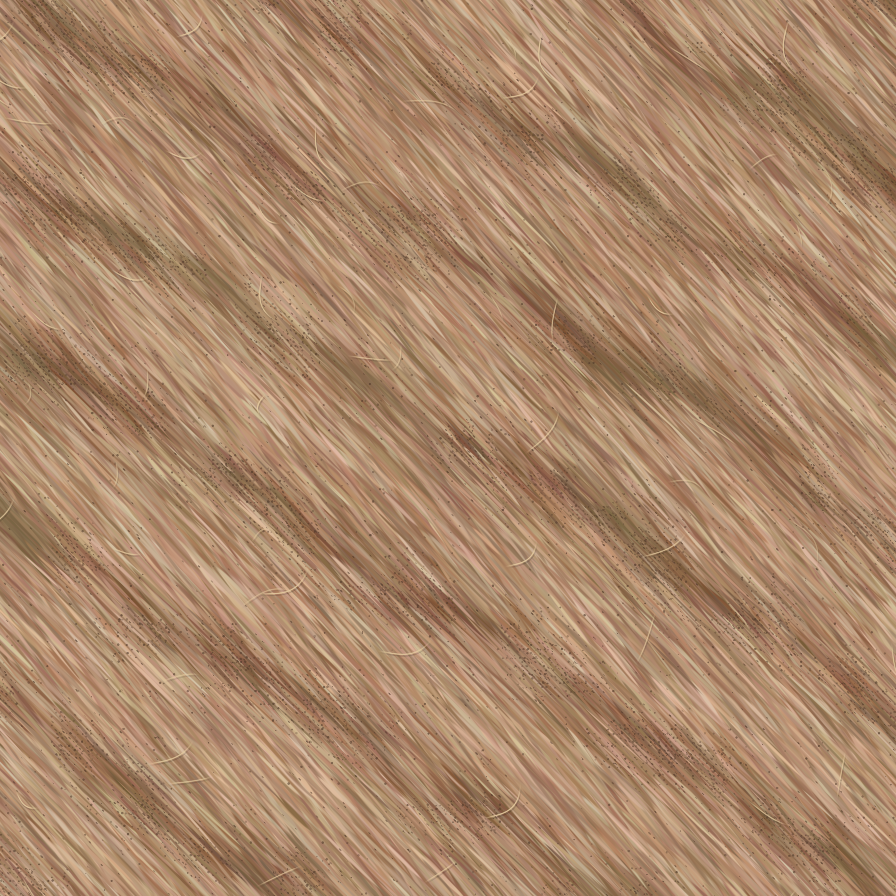
Write a Shadertoy shader that draws this texture.

```glsl
// Twisted natural rope: tapered fibre strokes laid diagonally in many layers,
// darkened along shallower slanted grooves between the strands, then sprinkled
// with dark specks near the grooves and a few pale, curled loose hairs.

const float TAU = 6.2831853;
const int FIBRE_LAYERS = 34;
const vec2 STRAND_WAVE = vec2(3.0, 5.0);  // strands per canvas width and height
const float FIBRE_ANGLE = -0.86;

const vec3 DARK_FIBRE = vec3(0.47, 0.325, 0.23);
const vec3 TAN_FIBRE = vec3(0.68, 0.525, 0.405);
const vec3 PALE_FIBRE = vec3(0.86, 0.755, 0.63);
const vec3 OLIVE = vec3(0.50, 0.45, 0.30);
const vec3 SPECK = vec3(0.31, 0.22, 0.16);
const vec3 HAIR = vec3(0.89, 0.79, 0.62);

vec3 hash3(vec3 q) {
    q = fract(q * vec3(0.1031, 0.1030, 0.0973));
    q += dot(q, q.yxz + 33.33);
    return fract((q.xxy + q.yxx) * q.zyx);
}

float noise(vec2 p) {
    vec2 i = floor(p), f = fract(p);
    f = f * f * (3.0 - 2.0 * f);
    float a = hash3(vec3(i, 5.0)).x;
    float b = hash3(vec3(i + vec2(1.0, 0.0), 5.0)).x;
    float c = hash3(vec3(i + vec2(0.0, 1.0), 5.0)).x;
    float d = hash3(vec3(i + 1.0, 5.0)).x;
    return mix(mix(a, b, f.x), mix(c, d, f.x), f.y);
}

vec2 direction(float angle) {
    return vec2(cos(angle), sin(angle));
}

// Distance in strand widths to the nearest groove, with a slight wobble
float grooveDistance(vec2 p) {
    float phase = dot(p, STRAND_WAVE) - 0.05 + 0.26 * (noise(p * 9.0) - 0.5);
    return abs(fract(phase + 0.5) - 0.5);
}

// Narrow dark core plus a faint halo, broken up along the groove
float grooveDepth(vec2 p) {
    float d = grooveDistance(p);
    float depth = 0.8 * exp(-d * d * 170.0) + 0.3 * exp(-d * d * 18.0);
    return depth * (0.2 + 1.2 * noise(p * 15.0 + 20.0));
}

vec3 fibreColour(vec2 centre, vec3 rnd) {
    float groove = grooveDepth(centre);
    float patches = noise(centre * 7.0 + 40.0) - 0.5;
    float tone = 0.56 + 0.86 * (rnd.x - 0.5) + 0.1 * patches - 0.4 * groove;
    tone += 0.3 * step(0.91, rnd.y) * (1.0 - min(groove, 1.0));
    tone = clamp(tone, 0.0, 1.0);
    vec3 colour = tone < 0.5 ? mix(DARK_FIBRE, TAN_FIBRE, tone * 2.0)
                             : mix(TAN_FIBRE, PALE_FIBRE, tone * 2.0 - 1.0);
    // Hue drifts between pink, orange and olive
    colour += (rnd.z - 0.5) * vec3(0.065, -0.05, -0.02);
    colour.b += 0.08 * (fract(rnd.x * 17.0) - 0.5);
    float moss = smoothstep(0.5, 0.85, noise(centre * 7.0 + 70.0)) * min(groove, 1.0);
    return mix(colour, OLIVE, 0.5 * moss);
}

// One layer of staggered, lens-shaped strokes; each stroke fits its own cell
vec3 layFibres(vec3 under, vec2 p, float layer, float px) {
    float progress = layer / float(FIBRE_LAYERS);
    vec2 cell = mix(vec2(0.19, 0.022), vec2(0.11, 0.009), progress);
    float angle = FIBRE_ANGLE + 0.26 * (hash3(vec3(layer, 3.0, 8.0)).x - 0.5);
    vec2 along = direction(angle);
    vec2 across = vec2(-along.y, along.x);
    float bend = 0.0025 * sin(TAU * dot(p, STRAND_WAVE));
    vec2 q = vec2(dot(p, along), dot(p, across) + bend) / cell + layer * 7.37;
    float row = floor(q.y);
    q.x += 9.0 * hash3(vec3(row, layer, 1.0)).x;
    vec3 id = vec3(floor(q), layer);
    vec3 shape = hash3(id + 0.5);
    vec3 tint = hash3(id + 31.7);
    vec2 offset = (fract(q) - vec2(0.5, mix(0.28, 0.72, shape.x))) * cell;
    float s = abs(offset.x) / (cell.x * mix(0.22, 0.5, shape.y));
    float halfWidth = cell.y * mix(0.12, 0.27, shape.z) * max(1.0 - s * s, 0.0);
    float mask = 1.0 - smoothstep(0.6 * halfWidth - 0.5 * px, halfWidth + 0.5 * px, abs(offset.y));
    mask *= 1.0 - smoothstep(0.6, 1.0, s);
    vec2 centre = p - along * offset.x - across * offset.y;
    return mix(under, fibreColour(centre, tint), mask * mix(0.45, 0.92, tint.y));
}

float specks(vec2 p, float size, float density, float seed, float px) {
    vec2 q = p / size;
    q.x += 5.0 * hash3(vec3(floor(q.y), seed, 4.0)).x;
    vec3 rnd = hash3(vec3(floor(q), seed));
    float radius = size * mix(0.12, 0.3, rnd.x);
    float d = length(fract(q) - mix(vec2(0.3), vec2(0.7), rnd.yx)) * size;
    float dot1 = 1.0 - smoothstep(radius - 0.5 * px, radius + 0.5 * px, d);
    return step(rnd.z, density) * dot1 * mix(0.4, 1.0, rnd.y);
}

// Loose hairs: thin cubic curls scattered one per chosen cell
float looseHairs(vec2 p, float size, float px) {
    float cover = 0.0;
    for (int k = 0; k < 9; k++) {
        vec2 id = floor(p / size) + vec2(k % 3, k / 3) - 1.0;
        vec3 place = hash3(vec3(id, 11.0));
        vec3 form = hash3(vec3(id, 23.0));
        vec2 d = p - (id + place.xy) * size;
        vec2 along = direction(FIBRE_ANGLE + 3.0 * (form.x - 0.4));
        d = vec2(dot(d, along), dot(d, vec2(-along.y, along.x)));
        float reach = size * mix(0.14, 0.36, form.y);
        float s = d.x / reach;
        float curl = reach * 0.5 * (form.z - 0.5);
        float curve = curl * (2.0 * s * s + s * s * s);
        float slope = curl * (4.0 * s + 3.0 * s * s) / reach;
        float dist = abs(d.y - curve) / sqrt(1.0 + slope * slope);
        float line = 1.0 - smoothstep(0.0001, 0.0007 + 0.5 * px, dist);
        line *= (1.0 - smoothstep(0.4, 1.0, abs(s))) * step(place.z, 0.62);
        cover = max(cover, line * mix(0.5, 1.0, form.z));
    }
    return cover;
}

void mainImage(out vec4 fragColor, in vec2 fragCoord) {
    float px = 1.0 / iResolution.y;
    vec2 p = fragCoord * px;

    vec3 colour = fibreColour(p, vec3(0.45, 0.5, 0.5));
    for (int i = 0; i < FIBRE_LAYERS; i++) {
        colour = layFibres(colour, p, float(i), px);
    }

    // Dark specks gather in clumps around the grooves
    float d = grooveDistance(p);
    float clumps = smoothstep(0.3, 0.8, noise(p * 24.0 + 9.0));
    float density = 0.02 + 0.5 * exp(-d * d * 26.0) * clumps;
    float dirt = max(specks(p, 0.0047, density, 2.0, px),
                     specks(p.yx + 0.37 * p, 0.0040, density, 6.0, px));
    colour = mix(colour, SPECK, 0.65 * dirt);

    // Hairs with a soft shadow just below them
    float shadow = looseHairs(p + vec2(-0.001, 0.002), 0.1, px);
    colour *= 1.0 - 0.15 * shadow;
    colour = mix(colour, HAIR, 0.9 * looseHairs(p, 0.1, px));

    fragColor = vec4(clamp(colour, 0.0, 1.0), 1.0);
}
```
